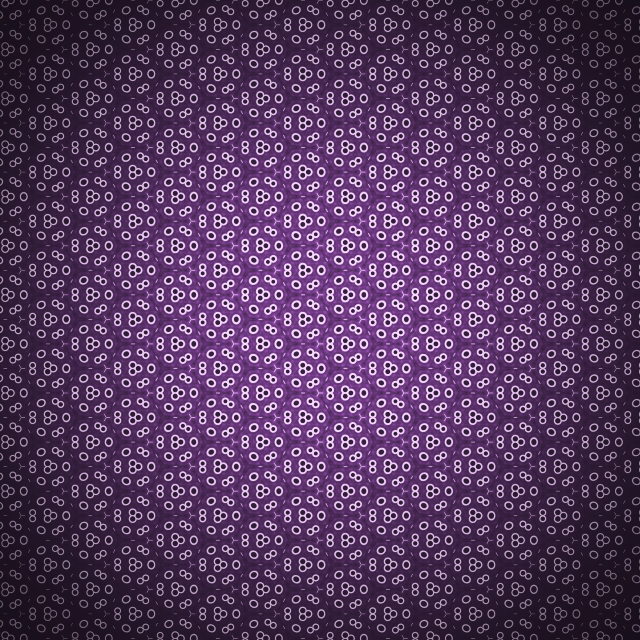
This pattern is drawn by a WebGL 2 fragment shader. Its source:

```glsl
#version 300 es
precision highp float;
// Violet lace: a triangular lattice of three-lobed rosettes, rings and twin rings.
// Each hexagonal cell is folded into one mirrored sixth, where signed distances
// give pale outlines, rippled halos and a woven ground under a radial vignette.

uniform vec2 u_resolution;
out vec4 fragColor;

const float SQRT3 = 1.7320508;
const float CELL = 0.0767;                  // distance between rosettes
const vec2 ORIGIN = vec2(0.476, 0.501);     // centre of one rosette

const vec3 INK = vec3(0.135, 0.085, 0.155);
const vec3 VIOLET = vec3(0.62, 0.32, 0.73);
const vec3 LILAC = vec3(0.97, 0.86, 0.99);

// Offset from the nearest point of a triangular lattice with unit spacing.
vec2 hexCell(vec2 p) {
    vec2 period = vec2(SQRT3, 1.0);
    vec2 a = mod(p + 0.5 * period, period) - 0.5 * period;
    vec2 b = mod(p, period) - 0.5 * period;
    return dot(a, a) < dot(b, b) ? a : b;
}

// Threefold rotation plus mirror: angles end up between 0 and 60 degrees.
vec2 foldThree(vec2 p) {
    float sector = radians(120.0);
    float angle = atan(p.y, p.x);
    angle = abs(angle - sector * floor(angle / sector + 0.5));
    return length(p) * vec2(cos(angle), sin(angle));
}

float ellipseDistance(vec2 p, vec2 radii) {
    return (length(p / radii) - 1.0) * min(radii.x, radii.y);
}

float segmentDistance(vec2 p, vec2 a, vec2 b) {
    vec2 ab = b - a;
    return length(p - a - ab * clamp(dot(p - a, ab) / dot(ab, ab), 0.0, 1.0));
}

// Signed distance to the closed outlines: lobe, single ring, twin ring.
float ringField(vec2 q) {
    vec2 diagonal = vec2(0.5, 0.5 * SQRT3);
    vec2 tangent = vec2(diagonal.y, -diagonal.x);
    float lobe = length(q - vec2(0.076, 0.0)) - 0.068;
    float single = ellipseDistance(q - vec2(0.34, 0.0), vec2(0.068, 0.08));
    float twin = length(q - 0.345 * diagonal - 0.063 * tangent) - 0.058;
    return min(lobe, min(single, twin));
}

// Distance to the small sparks: three-armed stars and dashes on cell borders.
float sparkField(vec2 q) {
    vec2 starCorner = vec2(0.5, 0.5 * SQRT3) / SQRT3;
    vec2 plainCorner = vec2(1.0 / SQRT3, 0.0);
    float star = segmentDistance(q, starCorner, starCorner * 0.88);
    float dash = segmentDistance(q, mix(starCorner, plainCorner, 0.51),
                                 mix(starCorner, plainCorner, 0.61));
    return min(star, dash);
}

// Layered sines along three directions, in phase with the lattice.
float weave(vec2 p) {
    float sum = 0.0;
    for (int i = 0; i < 3; i++) {
        float angle = radians(30.0 + 60.0 * float(i));
        float along = dot(p, vec2(cos(angle), sin(angle)));
        sum += cos(along * 43.53) + 0.6 * cos(along * 87.06);
    }
    return sum / 4.8;
}

float stroke(float d, float halfWidth, float blur) {
    return 1.0 - smoothstep(halfWidth - blur, halfWidth + blur, abs(d));
}

void main() {
    float side = min(u_resolution.x, u_resolution.y);
    vec2 uv = (gl_FragCoord.xy - 0.5 * u_resolution) / side + 0.5;
    float pixel = 1.0 / (side * CELL);
    float light = 1.0 - smoothstep(0.08, 0.62, length(uv - 0.5));

    vec2 cell = hexCell((uv - ORIGIN) / CELL);
    vec2 q = foldThree(cell);
    float ring = ringField(q);
    float spark = sparkField(q);

    // Woven ground with ripples around the outlines and dark ring interiors
    float halo = exp(-abs(ring) * 24.0);
    float ripple = 0.5 + 0.5 * cos(ring * 80.0);
    float ground = 0.34 + 0.4 * halo + 0.16 * ripple + 0.2 * weave(cell);
    ground += 0.3 * exp(-spark * 30.0);
    ground *= mix(0.22, 1.0, smoothstep(-0.035, 0.0, ring));
    vec3 color = mix(INK, VIOLET, clamp(ground * light * 1.2, 0.0, 1.0));

    // Pale outlines, thinner and dimmer toward the border
    float blur = max(0.012, 0.6 * pixel);
    float width = mix(0.011, 0.019, light);
    float outline = stroke(ring, width, blur);
    float glint = 0.75 * stroke(spark, 0.5 * width, blur);
    float strength = mix(0.5, 1.0, sqrt(light));
    color = mix(color, LILAC, max(outline, glint) * strength);

    // Corner falloff
    color *= 1.0 - 0.3 * smoothstep(0.45, 0.72, length(uv - 0.5));
    fragColor = vec4(color, 1.0);
}
```
